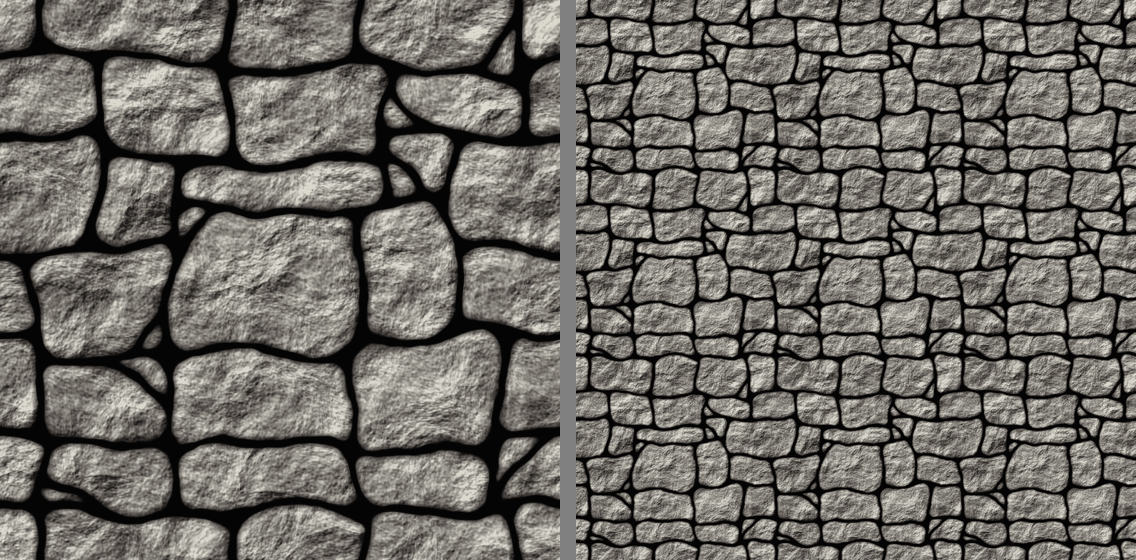
Left, the tile; right, the same tile 3 across and 3 down.
Reproduce this texture procedurally as a Shadertoy shader.

```glsl
// Tiling dry stone wall: rough grey blocks with small fillers and black joints.
// Blocks come from a wrapped grid of interlocking rectangles, bent by sines;
// their chipped faces are cellular scoops plus layered noise, lit from above left.

const float TAU = 6.2831853;
const vec2 GRID = vec2(4.0, 6.0);       // even counts keep the interlock tileable
const float HALF_JOINT = 0.0062;
const float STEP = 0.0015;              // distance used for slopes
const vec2 LIGHT = vec2(-0.5, 0.866);
const vec3 JOINT_COLOR = vec3(0.018, 0.017, 0.016);
const vec3 DARK_TINT = vec3(1.0, 0.93, 0.88);
const vec3 PALE_TINT = vec3(1.0, 0.99, 0.94);

vec2 hash2(vec2 c) {
    vec3 q = fract(c.xyx * vec3(0.1031, 0.1030, 0.0973));
    q += dot(q, q.yzx + 33.33);
    return fract((q.xx + q.yz) * q.zy);
}

float smoothMax(float a, float b, float k) {
    float h = max(k - abs(a - b), 0.0) / k;
    return max(a, b) + h * h * k * 0.25;
}

// Gradient noise with n cells per canvas, wrapping at the border
float cornerSlope(vec2 cell, vec2 f, float n) {
    return dot(hash2(mod(cell, n) + n) * 2.0 - 1.0, f);
}

float noise(vec2 p, float n) {
    vec2 i = floor(p * n), f = p * n - i;
    vec2 u = f * f * f * (f * (f * 6.0 - 15.0) + 10.0);
    vec2 x = vec2(1.0, 0.0), y = vec2(0.0, 1.0);
    float low = mix(cornerSlope(i, f, n), cornerSlope(i + x, f - x, n), u.x);
    float high = mix(cornerSlope(i + y, f - y, n), cornerSlope(i + 1.0, f - 1.0, n), u.x);
    return mix(low, high, u.y);
}

// Squared distance to the nearest wrapped cell point: scoops with sharp crests
float scoops(vec2 p, float n) {
    vec2 i = floor(p * n), f = p * n - i;
    float nearest = 4.0;
    for (int k = 0; k < 9; k++) {
        vec2 o = vec2(k % 3, k / 3) - 1.0;
        vec2 d = o + hash2(mod(i + o, n) + n) - f;
        nearest = min(nearest, dot(d, d));
    }
    return nearest;
}

vec2 bend(vec2 p) {
    vec2 w = 0.011 * sin(TAU * (2.0 * p.yx + p + vec2(0.1, 0.6)));
    w += 0.005 * sin(TAU * (5.0 * p.yx - 2.0 * p + vec2(0.7, 0.3)));
    return p + w + 0.014 * vec2(noise(p, 9.0), noise(p + 0.37, 11.0));
}

float split(vec2 cell) {
    return mix(0.2, 0.8, hash2(mod(cell, GRID) + 7.0).x);
}

// One block around grid vertex v, with a corner sometimes cut off as a filler.
// Returns signed distance and the identity of the piece.
vec3 block(vec2 p, vec2 v) {
    float a = split(v), b = split(v - 1.0);
    float c = split(v - vec2(1.0, 0.0)), e = split(v - vec2(0.0, 1.0));
    bool even = mod(v.x + v.y, 2.0) < 0.5;
    vec2 lo = (v - 1.0 + (even ? vec2(b, e) : vec2(c, b))) / GRID;
    vec2 hi = (v + (even ? vec2(a, c) : vec2(e, a))) / GRID;
    vec2 id = mod(v, GRID) + 31.0;
    vec2 local = p - 0.5 * (lo + hi), halfSize = 0.5 * (hi - lo);
    vec2 q = abs(local) - halfSize + HALF_JOINT;
    float body = smoothMax(q.x, q.y, 0.035);

    vec2 pick = hash2(id + 5.0), shape = hash2(id + 17.0);
    vec2 side = sign(pick - 0.5);
    vec2 fromCorner = halfSize - local * side;
    float depth = shape.x < 0.5 ? 0.045 + 0.05 * shape.x : 0.012;
    float cut = dot(fromCorner, normalize(vec2(0.4 + shape.y, 1.0))) - depth;
    float stone = smoothMax(body, HALF_JOINT - cut, 0.02);
    float filler = smoothMax(body, cut + HALF_JOINT, 0.015);
    return filler < stone ? vec3(filler, id + 0.37) : vec3(stone, id);
}

vec3 wall(vec2 p) {
    vec2 q = bend(p), cell = floor(q * GRID);
    vec3 best = vec3(1.0);
    for (int k = 0; k < 4; k++) {
        vec3 candidate = block(q, cell + vec2(k % 2, k / 2));
        if (candidate.x < best.x) best = candidate;
    }
    vec2 shift = hash2(best.yz);
    best.x += 0.006 * noise(p + shift, 18.0) + 0.003 * noise(p + shift, 45.0);
    return best;
}

// Height of the chipped face
float relief(vec2 p) {
    vec2 q = p + 0.035 * vec2(noise(p, 8.0), noise(p + 0.41, 8.0));
    float h = 0.8 * scoops(q, 10.0) / 10.0 + 0.45 * scoops(q + 0.23, 23.0) / 23.0;
    for (float n = 12.0; n < 200.0; n *= 2.0) h += 1.1 * noise(q, n) / n;
    return h;
}

void mainImage(out vec4 fragColor, in vec2 fragCoord) {
    vec2 p = fragCoord / iResolution.xy;
    vec2 dx = vec2(STEP, 0.0), dy = vec2(0.0, STEP);
    vec3 stone = wall(p);
    float d = stone.x;
    vec2 face = p + hash2(stone.yz + 3.0);

    // Slopes of the face and of the worn edge
    vec2 faceSlope = (vec2(relief(face + dx), relief(face + dy)) - relief(face)) / STEP;
    vec2 edgeSlope = (vec2(wall(p + dx).x, wall(p + dy).x) - d) / STEP;
    edgeSlope = clamp(edgeSlope, -1.5, 1.5) * exp(min(d, 0.0) / 0.014);

    // Lighting, mottling and grain
    float tone = 0.55 - 0.095 * dot(faceSlope, LIGHT) + 0.13 * dot(edgeSlope, LIGHT);
    tone += 0.08 * (hash2(stone.yz + 9.0).x - 0.5) + 0.12 * noise(face, 6.0);
    tone += 0.17 * noise(face, 150.0) + 0.13 * noise(face, 230.0);
    tone = clamp(tone, 0.13, 0.86) * (1.0 - 0.5 * smoothstep(-0.011, 0.0, d));

    vec3 color = tone * mix(DARK_TINT, PALE_TINT, smoothstep(0.15, 0.75, tone));
    float cover = 1.0 - smoothstep(-0.0025, 0.0015, d);
    fragColor = vec4(mix(JOINT_COLOR, color, cover), 1.0);
}
```
